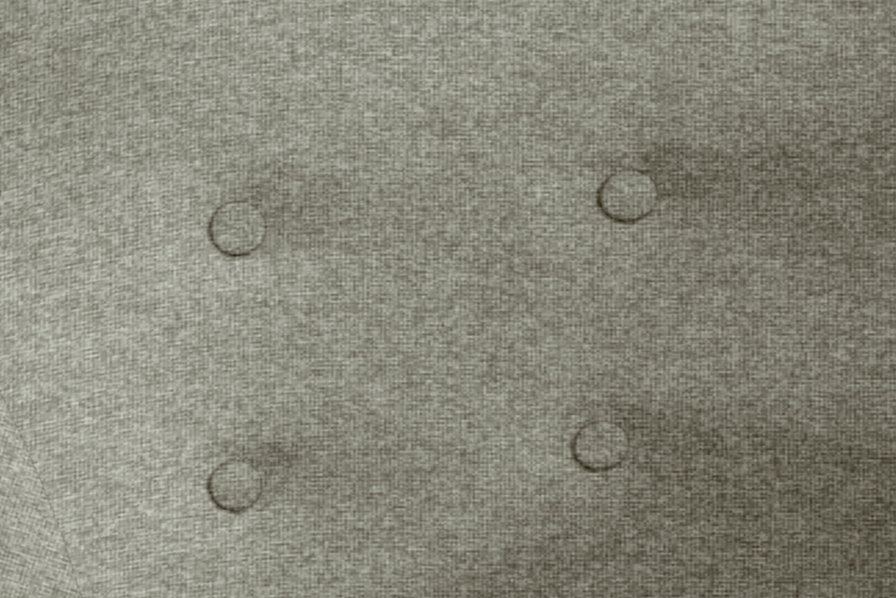
Reproduce this texture procedurally as a WebGL 1 fragment shader.

```glsl
precision highp float;
// Tufted woven upholstery: four covered buttons pulled into soft padding.
// Broad light and dimples are sums of soft blobs, giving one tone value;
// thread noise adds the weave and a two-colour ramp turns tone into cloth.

uniform vec2 u_resolution;

const vec3 CLOTH_DARK = vec3(0.32, 0.30, 0.24);
const vec3 CLOTH_LIGHT = vec3(0.69, 0.70, 0.65);
const float THREADS = 135.0; // threads per canvas height

float hash(vec2 p) {
  vec3 q = fract(vec3(p.xyx) * 0.1031);
  q += dot(q, q.yzx + 33.33);
  return fract((q.x + q.y) * q.z);
}

float noise(vec2 p) {
  vec2 cell = floor(p);
  vec2 f = fract(p);
  f = f * f * (3.0 - 2.0 * f);
  float low = mix(hash(cell), hash(cell + vec2(1.0, 0.0)), f.x);
  float high = mix(hash(cell + vec2(0.0, 1.0)), hash(cell + 1.0), f.x);
  return mix(low, high, f.y);
}

// Soft elliptical spot, 1 at its centre
float blob(vec2 p, vec2 centre, vec2 size) {
  vec2 d = (p - centre) / size;
  return exp(-dot(d, d));
}

vec2 rotate(vec2 p, float angle) {
  float c = cos(angle);
  float s = sin(angle);
  return vec2(c * p.x - s * p.y, s * p.x + c * p.y);
}

// Short uneven yarns with a fine over-under grain, centred on zero
float weave(vec2 p) {
  vec2 t = p * THREADS;
  float weft = noise(t * vec2(0.65, 2.0) + 500.0) - 0.5;
  float warp = noise(t * vec2(2.0, 0.55) + 571.0) - 0.5;
  float fleck = noise(t * vec2(1.6, 1.9) + 697.0) - 0.5;
  float slub = noise(t * vec2(0.12, 0.45) + 811.0) - 0.5;
  vec2 a = t * 3.14159;
  float grain = sin(a.x + a.y) * sin(a.x - a.y);
  return 0.34 * weft + 0.17 * warp + 0.38 * fleck + 0.12 * slub + 0.11 * grain;
}

// Large-scale light over the padding
float padding(vec2 p) {
  float tone = 0.80 - 0.27 * p.x;
  tone += 0.11 * blob(p, vec2(0.75, 0.96), vec2(0.55, 0.20));
  tone += 0.12 * blob(p, vec2(1.35, 1.02), vec2(0.30, 0.15));
  tone += 0.10 * blob(p, vec2(0.18, 0.35), vec2(0.22, 0.40));
  tone -= 0.20 * blob(p, vec2(0.00, 0.88), vec2(0.28, 0.20));
  tone -= 0.10 * blob(p, vec2(1.40, 0.68), vec2(0.35, 0.14));
  tone -= 0.07 * blob(p, vec2(0.62, 0.12), vec2(0.20, 0.18));
  // Fold turning away from the light at the lower right
  float diagonal = dot(p - vec2(0.87, 0.13), vec2(0.57, -0.82));
  float below = 1.0 - smoothstep(0.20, 0.37, p.y);
  return tone - 0.22 * smoothstep(-0.07, 0.10, diagonal) * below;
}

// Hollow around a button: lit on the left, shaded toward the upper right
float dimple(vec2 p, vec2 centre) {
  vec2 d = p - centre;
  float shade = 0.17 * blob(d, vec2(0.045, 0.035), vec2(0.075, 0.060));
  shade += 0.12 * blob(d, vec2(0.13, 0.030), vec2(0.18, 0.055));
  float lit = 0.10 * blob(d, vec2(-0.09, 0.00), vec2(0.08, 0.10));
  lit += 0.08 * blob(d, vec2(0.01, -0.08), vec2(0.09, 0.05));
  return lit - shade;
}

// Blends a domed button with a dark crease over the given tone
float button(float tone, vec2 p, vec2 centre, vec2 radius, float bodyTone, float edge) {
  vec2 d = rotate(p - centre, -0.25);
  float size = min(radius.x, radius.y);
  float dist = (length(d / radius) - 1.0) * size;
  float side = dot(normalize(d + 0.00001), vec2(-0.87, -0.49));
  float creaseWidth = 0.003 + 0.003 * smoothstep(-0.3, 0.8, side);
  float crease = 1.0 - smoothstep(0.0, creaseWidth + edge, abs(dist));
  float inside = 1.0 - smoothstep(-edge, edge, dist);
  float dome = bodyTone + 0.08 * dot(d / radius, vec2(0.3, 0.9));
  dome -= 0.12 * smoothstep(-0.012, 0.0, dist) * smoothstep(-0.2, 0.8, side);
  tone = mix(tone, dome, inside);
  return tone - crease * (0.18 + 0.34 * smoothstep(-0.5, 0.7, side));
}

void main() {
  vec2 p = gl_FragCoord.xy / u_resolution.y;
  float edge = max(1.0 / u_resolution.y, 0.0015);

  vec2 upperLeft = vec2(0.397, 0.617);
  vec2 upperRight = vec2(1.050, 0.672);
  vec2 lowerRight = vec2(1.004, 0.254);
  vec2 lowerLeft = vec2(0.393, 0.187);

  float tone = padding(p);
  tone += dimple(p, upperLeft) + dimple(p, upperRight);
  tone += dimple(p, lowerRight) + dimple(p, lowerLeft);

  // Curved stitched seam and the side panel beyond it
  float seamX = 0.137 - 0.29 * p.y - 0.31 * p.y * p.y;
  float seam = (p.x - seamX) * 0.92;
  float panel = 1.0 - smoothstep(-edge, edge, seam);
  float stitch = 0.5 + 0.5 * smoothstep(-0.3, 0.3, sin(p.y * 420.0));
  tone -= 0.20 * stitch * (1.0 - smoothstep(0.0, 0.002 + edge, abs(seam)));
  tone += 0.05 * blob(vec2(seam, 0.0), vec2(-0.015, 0.0), vec2(0.012, 1.0));

  tone = button(tone, p, upperLeft, vec2(0.047, 0.045), 0.64, edge);
  tone = button(tone, p, upperRight, vec2(0.049, 0.042), 0.52, edge);
  tone = button(tone, p, lowerRight, vec2(0.047, 0.040), 0.48, edge);
  tone = button(tone, p, lowerLeft, vec2(0.044, 0.042), 0.62, edge);

  // Weft bends with the curved padding on the left
  float leftward = max(0.6 - p.x, 0.0);
  vec2 cloth = p + vec2(0.0, 0.20 * leftward * leftward);
  tone += mix(weave(cloth), weave(rotate(p, 0.3) + 3.0), panel);
  gl_FragColor = vec4(mix(CLOTH_DARK, CLOTH_LIGHT, clamp(tone, -0.4, 1.25)), 1.0);
}
```
